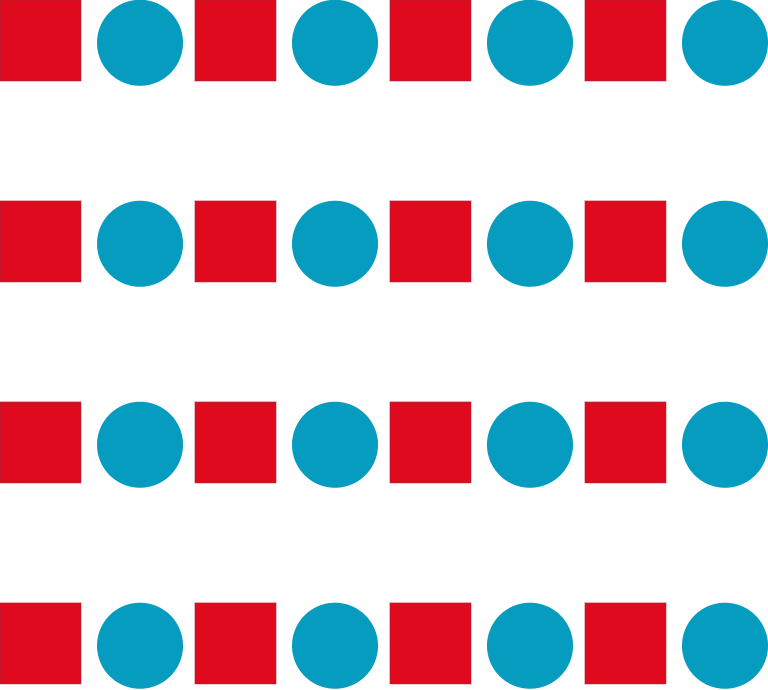
A Shadertoy shader for this pattern:

```glsl
// Rows of alternating red squares and blue discs on white.

// Lengths are fractions of the canvas width; y runs down from the top edge.
const vec2 PERIOD = vec2(0.2539, 0.2617);
const vec2 SQUARE_CENTER = vec2(0.0527, 0.0527);
const float SQUARE_HALF = 0.0531;
const vec2 DISC_CENTER = vec2(0.1823, 0.0557);
const float DISC_RADIUS = 0.0560;
const float RIM_WIDTH = 0.0012;

const vec3 PAPER = vec3(1.0);
const vec3 RED = vec3(0.88, 0.04, 0.12);
const vec3 RIM_RED = vec3(0.72, 0.11, 0.18);
const vec3 BLUE = vec3(0.02, 0.61, 0.75);

// Offset from the nearest repeat of a center
vec2 repeatAround(vec2 p, vec2 center) {
    vec2 q = p - center;
    return q - PERIOD * floor(q / PERIOD + 0.5);
}

float squareDistance(vec2 p, float halfSide) {
    vec2 d = abs(p) - halfSide;
    return length(max(d, 0.0)) + min(max(d.x, d.y), 0.0);
}

// Antialiased coverage of a signed distance
float coverage(float d, float pixel) {
    return clamp(0.5 - d / pixel, 0.0, 1.0);
}

void mainImage(out vec4 fragColor, in vec2 fragCoord) {
    float pixel = 1.0 / iResolution.x;
    vec2 p = vec2(fragCoord.x, iResolution.y - fragCoord.y) * pixel;

    float square = squareDistance(repeatAround(p, SQUARE_CENTER), SQUARE_HALF);
    float disc = length(repeatAround(p, DISC_CENTER)) - DISC_RADIUS;

    // Squares with a thin darker rim
    vec3 squareColor = mix(RIM_RED, RED, coverage(square + RIM_WIDTH, pixel));
    vec3 color = mix(PAPER, squareColor, coverage(square, pixel));

    // Discs
    color = mix(color, BLUE, coverage(disc, pixel));

    fragColor = vec4(color, 1.0);
}
```
